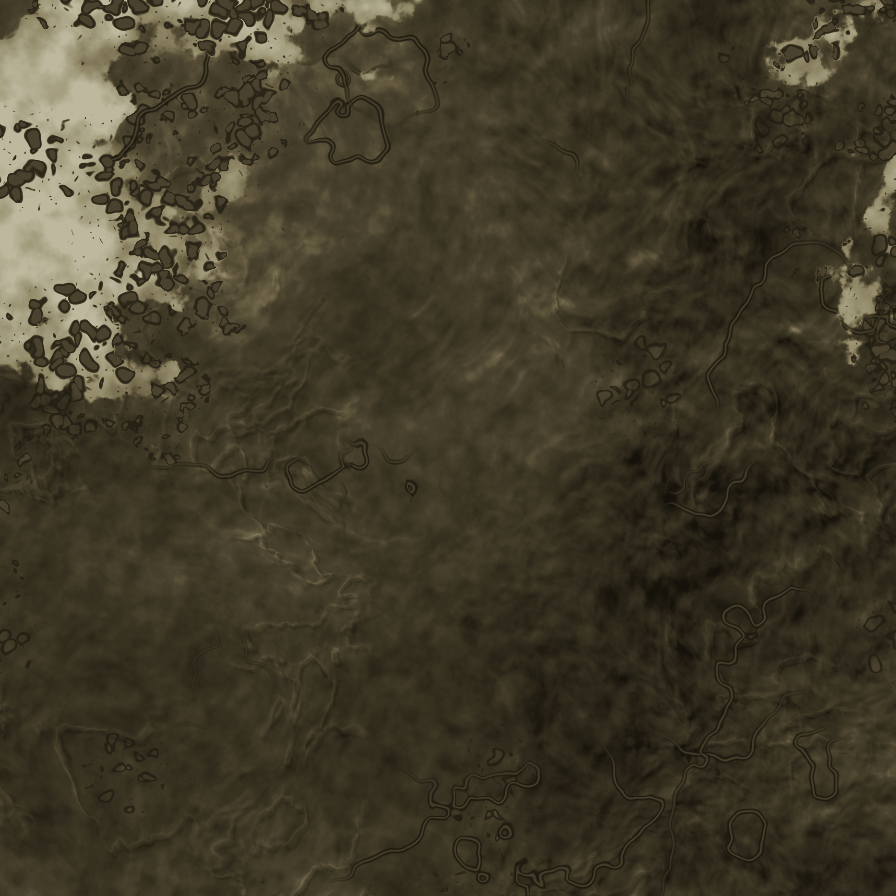
This texture is drawn by a WebGL 2 fragment shader. Its source:

```glsl
#version 300 es
precision highp float;
// Weathered olive terrain with pale pitted crusts, ragged veins and thin cracks.

uniform vec2 u_resolution;
out vec4 outColor;

const vec3 TONES[7] = vec3[7](
  vec3(0.08, 0.07, 0.04), vec3(0.16, 0.14, 0.09), vec3(0.22, 0.20, 0.13),
  vec3(0.29, 0.26, 0.18), vec3(0.42, 0.38, 0.27), vec3(0.58, 0.55, 0.42),
  vec3(0.74, 0.72, 0.62));

// Broad light and shade: centre, radius, strength in tone steps.
const vec4 GLOWS[6] = vec4[6](
  vec4(0.25, 0.80, 0.26, 0.85), vec4(0.50, 0.57, 0.20, 0.60),
  vec4(0.30, 0.30, 0.16, 0.35), vec4(0.66, 0.20, 0.18, -1.05),
  vec4(0.88, 0.48, 0.22, -0.45), vec4(0.98, 0.14, 0.08, 0.80));

const float BASE_TONE = 1.80;
const float CLOUD_CONTRAST = 2.5;
const float GRAIN_CONTRAST = 1.7;
const float RELIEF_STRENGTH = 4.2;
const float VEIN_STRENGTH = 0.7;
const float THREAD_STRENGTH = 1.1;
const float CRACK_WIDTH = 0.0021;
const float PIT_SCALE = 70.0;
const int CRACK_LAYERS = 3;

float hash(vec2 cell) {
  vec3 h = fract(vec3(cell.xyx) * 0.1031);
  h += dot(h, h.yzx + 33.33);
  return fract((h.x + h.y) * h.z);
}

float noise(vec2 p) {
  vec2 i = floor(p), f = fract(p);
  f = f * f * f * (f * (f * 6.0 - 15.0) + 10.0);
  return mix(mix(hash(i), hash(i + vec2(1, 0)), f.x),
             mix(hash(i + vec2(0, 1)), hash(i + vec2(1, 1)), f.x), f.y);
}

float fbm(vec2 p) {
  float sum = 0.0, amp = 0.516;
  for (int i = 0; i < 5; i++) {
    sum += amp * noise(p);
    p = mat2(1.6, 1.2, -1.2, 1.6) * p + 17.3;
    amp *= 0.5;
  }
  return sum;
}

float segment(vec2 p, vec2 a, vec2 b) {
  vec2 d = b - a;
  return length(p - a - d * clamp(dot(p - a, d) / dot(d, d), 0.0, 1.0));
}

// Signed extent of the pale crusts, positive inside.
float crustField(vec2 p) {
  float rough = fbm(p * 11.0 + 4.0) - 0.5;
  float fine = fbm(p * 36.0 + 9.0) - 0.5;
  float corner = 0.18 - length((p - vec2(0.04, 0.77)) * vec2(1.0, 0.85));
  float top = 0.08 - length((p - vec2(0.26, 0.97)) * vec2(0.8, 1.2));
  float streak = 0.012 - segment(p, vec2(1.01, 0.83), vec2(0.95, 0.60));
  float flecks = 0.008 - segment(p, vec2(0.90, 0.94), vec2(0.97, 0.99));
  return max(max(corner, top) + 0.34 * rough + 0.16 * fine,
             max(streak, flecks) + 0.10 * rough + 0.15 * fine);
}

// Distance to the nearest pit rim, in canvas units, negative inside.
float pitDistance(vec2 p, float density) {
  vec2 q = p * PIT_SCALE + 0.9 * vec2(noise(p * 75.0), noise(p * 75.0 + 31.0));
  vec2 cell = floor(q);
  float d = 1.0;
  for (int y = -1; y <= 1; y++)
    for (int x = -1; x <= 1; x++) {
      vec2 c = cell + vec2(x, y);
      vec2 centre = c + 0.15 + 0.7 * vec2(hash(c), hash(c + 57.0));
      float chance = hash(c + 113.0);
      float radius = 0.75 * smoothstep(chance, chance + 0.55, density) - 0.06;
      d = min(d, length(q - centre) - min(radius, 0.55));
    }
  return d / PIT_SCALE;
}

// Distance to a wandering contour line.
float crackDistance(vec2 p, float seed) {
  vec2 e = vec2(0.003, 0.0), q = p + seed;
  float f = fbm(q * 3.6);
  vec2 slope = vec2(fbm((q + e.xy) * 3.6), fbm((q + e.yx) * 3.6)) - f;
  return abs(f - 0.5) / max(length(slope) / e.x, 0.6);
}

vec3 toneColor(float t) {
  vec3 c = TONES[0];
  for (int i = 1; i < 7; i++) c = mix(c, TONES[i], clamp(t - float(i - 1), 0.0, 1.0));
  return c;
}

void main() {
  float unit = min(u_resolution.x, u_resolution.y);
  vec2 p = gl_FragCoord.xy / unit;
  float soft = max(1.0 / unit, 0.0012);
  vec2 warped = p + 0.16 * (vec2(fbm(p * 4.0), fbm(p * 4.0 + 40.0)) - 0.5);

  // Cloudy ground with broad shading
  float tone = BASE_TONE + CLOUD_CONTRAST * (fbm(warped * 5.0 + 2.0) - 0.5);
  for (int i = 0; i < 6; i++) {
    vec2 d = (warped - GLOWS[i].xy) / GLOWS[i].z;
    tone += GLOWS[i].w * exp(-dot(d, d));
  }
  tone += GRAIN_CONTRAST * (fbm(p * 55.0) - 0.5);

  // Slanted relief, stronger to the right
  vec2 slant = mat2(0.9, 0.5, -0.4, 0.7) * warped * 32.0;
  float relief = fbm(slant) - fbm(slant + vec2(0.20, -0.15));
  tone += RELIEF_STRENGTH * relief * mix(0.4, 1.0, smoothstep(0.4, 0.8, p.x));

  // Soft pale veins, then ragged threads with a shaded side
  float ridge = 1.0 - abs(2.0 * fbm(warped * 6.0 + 71.0) - 1.0);
  float veinGate = smoothstep(0.42, 0.72, noise(p * 5.0 + 12.0));
  tone += VEIN_STRENGTH * pow(ridge, 14.0) * veinGate;
  vec2 threadPos = warped * 15.0 + 37.0;
  float thread = pow(1.0 - abs(2.0 * fbm(threadPos) - 1.0), 16.0);
  float shade = pow(1.0 - abs(2.0 * fbm(threadPos + vec2(-0.07, 0.09)) - 1.0), 16.0);
  float threadGate = smoothstep(0.48, 0.75, noise(p * 6.0 + 3.0));
  tone += THREAD_STRENGTH * (thread - 0.8 * shade) * threadGate;

  // Pale crusts with a hazy fringe
  float crust = crustField(p);
  float pale = smoothstep(-0.004, 0.020, crust);
  float paleTone = 4.8 + 9.0 * clamp(crust, 0.0, 0.12) + 2.0 * (fbm(p * 30.0 + 5.0) - 0.5);
  tone = mix(tone + 0.8 * smoothstep(-0.10, 0.04, crust), paleTone, pale);

  // Outlined pits in the crust, along its fringe and in scattered clusters
  float fringe = exp(-pow((crust + 0.015) / 0.055, 2.0));
  float cluster = smoothstep(0.66, 0.95, noise(p * 7.0 + 23.0));
  float patches = smoothstep(0.25, 0.70, noise(p * 14.0));
  float density = 0.85 * fringe * patches + 0.50 * cluster;
  density = max(density, 0.62 * pale * smoothstep(0.3, 0.7, noise(p * 11.0 + 8.0)));
  float pit = pitDistance(p, density);
  float pitInside = 1.0 - smoothstep(-soft, soft, pit);
  float rim = 1.0 - smoothstep(0.0005, 0.0005 + 1.8 * soft, abs(pit));
  float pitShown = smoothstep(0.08, 0.25, density);
  tone = mix(tone, min(tone + 0.4, 3.0), pitInside * pitShown);
  tone = mix(tone, 0.5, 0.8 * rim * pitShown);

  // Thin cracks: lit core between dark edges
  for (int i = 0; i < CRACK_LAYERS; i++) {
    float seed = 5.7 + 13.1 * float(i);
    float gate = smoothstep(0.64, 0.80, noise(p * 5.0 + seed)) * (1.0 - pale);
    float d = crackDistance(p, seed), width = CRACK_WIDTH * (0.4 + 0.6 * gate);
    float edge = 1.0 - smoothstep(width, width + 1.5 * soft, d);
    float core = 1.0 - smoothstep(0.1 * width, 0.1 * width + 1.3 * soft, d);
    tone = mix(tone, 0.3, 0.85 * edge * gate);
    tone = mix(tone, 3.4, 0.75 * core * gate);
  }

  outColor = vec4(toneColor(tone), 1.0);
}
```
